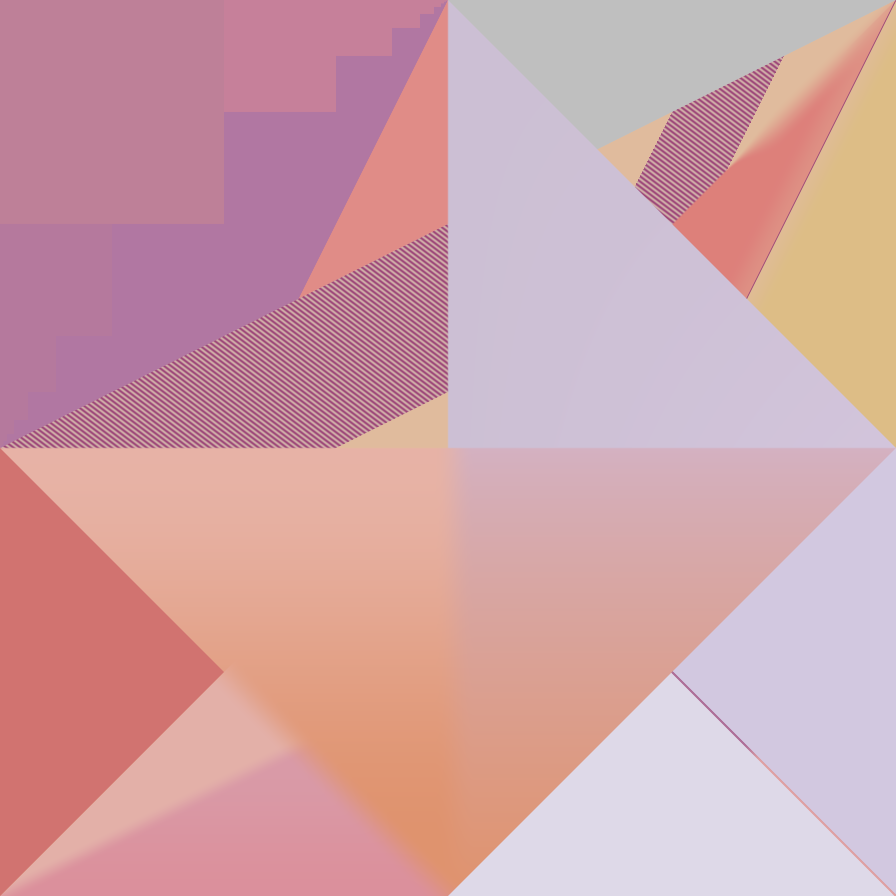
Write a three.js fragment shader that draws this background.

```glsl
// Pastel geometric patchwork of triangles, stepped blocks and striped ribbons.
varying vec2 vUv;

const float EDGE = 0.0012;                      // half width of a crisp edge
const float HAIRLINE = 0.0012;                  // half width of the thin seams
const vec2 STRIPE_FREQ = vec2(128.0, 170.0);    // stripes across and up
const float TAU = 6.2831853;

const vec3 PURPLE = vec3(0.695, 0.465, 0.635);
const vec3 MAUVE = vec3(0.745, 0.500, 0.595);
const vec3 ROSE = vec3(0.775, 0.500, 0.605);
const vec3 PLUM = vec3(0.710, 0.475, 0.615);
const vec3 MAGENTA = vec3(0.610, 0.270, 0.470);
const vec3 STRIPE_LIGHT = vec3(0.820, 0.690, 0.660);
const vec3 SALMON = vec3(0.880, 0.550, 0.530);
const vec3 CORAL = vec3(0.865, 0.500, 0.480);
const vec3 BRICK = vec3(0.820, 0.450, 0.440);
const vec3 TAN = vec3(0.880, 0.735, 0.615);
const vec3 SAND = vec3(0.865, 0.740, 0.525);
const vec3 GRAY = vec3(0.750);
const vec3 LILAC = vec3(0.800, 0.750, 0.830);
const vec3 LAVENDER = vec3(0.825, 0.785, 0.880);
const vec3 PALE = vec3(0.872, 0.850, 0.910);
const vec3 PEACH = vec3(0.905, 0.700, 0.650);
const vec3 ORANGE = vec3(0.875, 0.575, 0.430);
const vec3 ORCHID = vec3(0.830, 0.695, 0.760);
const vec3 PINK = vec3(0.860, 0.565, 0.610);

// Coverage of the side where d is positive.
float side(float d) {
  return smoothstep(-EDGE, EDGE, d);
}

float soft(float d, float width) {
  return smoothstep(-width, width, d);
}

float seam(float d) {
  return 1.0 - smoothstep(HAIRLINE * 0.5, HAIRLINE * 1.5, abs(d));
}

vec3 stripes(vec2 p) {
  float wave = 0.5 + 0.5 * cos(TAU * dot(p, STRIPE_FREQ));
  return mix(STRIPE_LIGHT, MAGENTA, wave);
}

// Height of the halving staircase at t in 0..1.
float stair(float t) {
  return exp2(floor(log2(max(1.0 - t, 0.0005))));
}

// Stepped blocks, salmon wedge and wide ribbon; q runs right and down.
vec3 topLeft(vec2 q, vec2 p) {
  vec3 color = PURPLE;
  color = mix(color, ROSE, side(stair(q.x) - q.y));
  color = mix(color, PLUM, side(stair(q.y) - q.x) * step(0.5, q.y));
  color = mix(color, MAUVE, side(0.5 - max(q.x, q.y)));
  color = mix(color, SALMON, side(q.x + 0.5 * q.y - 1.0));
  float ribbon = q.y + 0.5 * q.x - 1.0;
  color = mix(color, stripes(p), side(ribbon));
  return mix(color, TAN, side(ribbon - 0.375));
}

// Lilac half under a gray corner, short ribbon and fan of wedges.
vec3 topRight(vec2 q, vec2 p) {
  float steep = 2.0 * q.x + q.y;
  float cross = q.x + q.y - 1.0;
  vec3 color = TAN;
  color = mix(color, stripes(p), side(steep - 1.25) * side(1.625 - steep));
  float blur = mix(0.004, 0.05, smoothstep(0.62, 0.75, q.x));
  color = mix(color, CORAL, soft(cross - 0.4 * blur, blur));
  float glow = smoothstep(1.86, 2.0, steep) * side(cross);
  color = mix(color, mix(CORAL, TAN, 0.45), glow * 0.6);
  vec3 yellow = mix(mix(SAND, TAN, 0.6), SAND, smoothstep(2.0, 2.12, steep));
  color = mix(color, yellow, side(steep - 2.0));
  color = mix(color, MAGENTA, seam((steep - 2.0) * 0.4) * 0.75);
  color = mix(color, GRAY, side(0.5 - 0.5 * q.x - q.y));
  vec3 lilac = LILAC + vec3(0.025, 0.02, 0.03) * q.x * q.y;
  return mix(color, lilac, side(q.y - q.x));
}

// Glowing inverted triangle between red, pink and lavender corners.
vec3 bottomHalf(vec2 p) {
  float falling = p.x + p.y - 0.5;
  float rising = p.x - p.y;
  float depth = clamp(1.0 - 2.0 * p.y, 0.0, 1.0);
  vec3 left = mix(PEACH, ORANGE, smoothstep(0.0, 0.9, depth));
  vec3 right = mix(ORCHID, ORANGE, pow(depth, 0.85));
  vec3 color = mix(left, right, smoothstep(0.485, 0.53, p.x));

  vec3 pink = mix(mix(PINK, ORCHID, 0.3), PINK, smoothstep(0.15, 0.0, p.y));
  vec3 corner = mix(vec3(0.89, 0.69, 0.66), pink, soft(0.5 * p.x - p.y, 0.012));
  color = mix(color, corner, soft(-falling, 0.03) * side(rising));
  color = mix(color, BRICK, side(-falling) * side(-rising));

  vec3 facet = mix(PALE, LAVENDER, side(falling - 0.5));
  vec3 seamColor = mix(MAGENTA, SALMON, smoothstep(0.83, 0.85, p.x));
  facet = mix(facet, seamColor, seam((falling - 0.5) * 0.7) * 0.7);
  return mix(color, facet, side(rising - 0.5));
}

void main() {
  vec2 p = vUv;
  vec2 q = 2.0 * vec2(p.x, 1.0 - p.y);
  vec3 top = mix(topLeft(q, p), topRight(q - vec2(1.0, 0.0), p), side(p.x - 0.5));
  gl_FragColor = vec4(mix(bottomHalf(p), top, side(p.y - 0.5)), 1.0);
}
```
